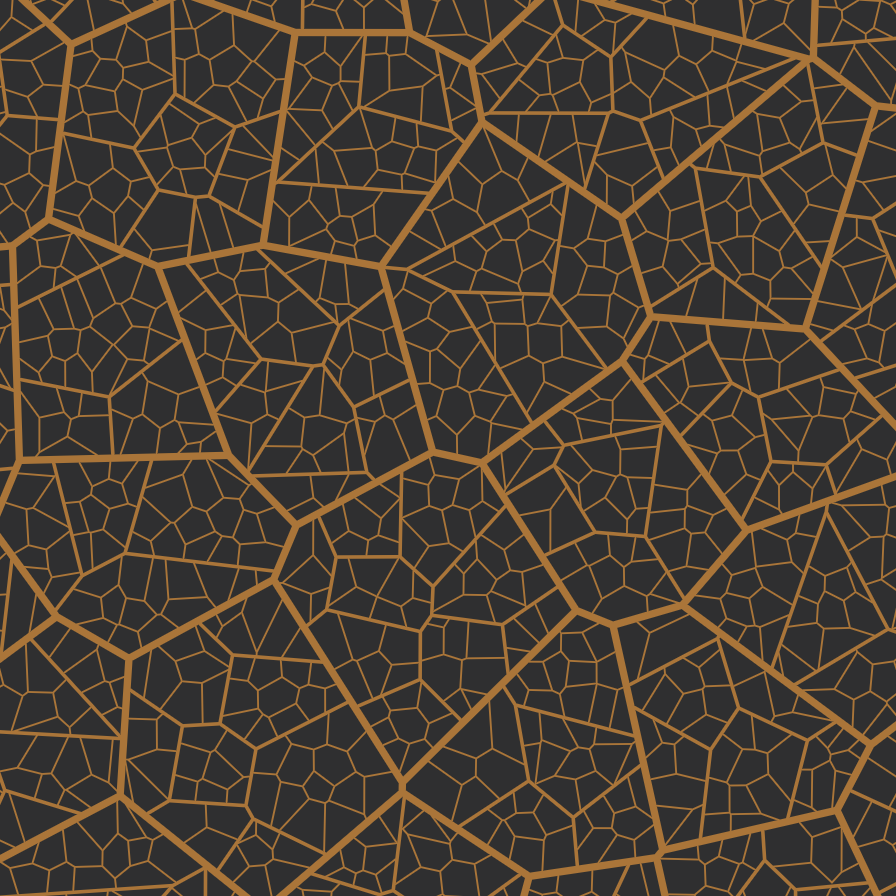
Reproduce this pattern procedurally as a Shadertoy shader.

```glsl
#define COARSE_CELLS 4.1
#define MEDIUM_CELLS 10.5
#define FINE_CELLS 30.0
#define COARSE_WIDTH 0.0082
#define MEDIUM_WIDTH 0.0040
#define FINE_WIDTH 0.0021
#define JITTER 0.78
#define GROUND_COLOR vec3(0.186, 0.186, 0.188)
#define VEIN_COLOR vec3(0.665, 0.460, 0.222)

const float FAR = 1e3;

// Half planes (normal, offset) bounding the cell around the current point
vec3 walls[72];
int wallCount = 0;

vec2 hash22(vec2 p) {
    vec2 q = vec2(dot(p, vec2(127.1, 311.7)), dot(p, vec2(269.5, 183.3)));
    return fract(sin(q) * 43758.5453);
}

// Jittered seed of a grid cell, with alternate rows staggered
vec2 seedPoint(vec2 cell, float cells) {
    float stagger = 0.5 * mod(cell.y, 2.0) - 0.25;
    vec2 jitter = JITTER * (hash22(cell + 3.7 * cells) - 0.5);
    return (cell + 0.5 + vec2(stagger, 0.0) + jitter) / cells;
}

vec2 windowOffset(int i) {
    return vec2(i % 5, i / 5) - 2.0;
}

bool insideWalls(vec2 p, int count) {
    for (int i = 0; i < count; i++) {
        if (dot(walls[i].xy, p) > walls[i].z) return false;
    }
    return true;
}

// Splits the enclosing cell by the seeds inside it; returns edge distance
float subdivide(vec2 p, float cells) {
    int parentWalls = wallCount;
    vec2 base = floor(p * cells);
    vec2 homeCell = base;
    vec2 homeSeed = p;
    float nearest = FAR;

    // Nearest seed that shares the parent cell
    for (int i = 0; i < 25; i++) {
        vec2 cell = base + windowOffset(i);
        vec2 seed = seedPoint(cell, cells);
        float d = distance(seed, p);
        if (d < nearest && insideWalls(seed, parentWalls)) {
            nearest = d;
            homeCell = cell;
            homeSeed = seed;
        }
    }
    if (nearest == FAR) return FAR;

    // Bisectors toward sibling seeds become new walls
    float edge = FAR;
    for (int i = 0; i < 25; i++) {
        if (i == 12) continue;
        vec2 seed = seedPoint(homeCell + windowOffset(i), cells);
        if (distance(seed, homeSeed) * cells > 2.6) continue;
        if (!insideWalls(seed, parentWalls)) continue;
        vec2 normal = normalize(seed - homeSeed);
        float offset = dot(normal, 0.5 * (seed + homeSeed));
        walls[wallCount++] = vec3(normal, offset);
        edge = min(edge, offset - dot(normal, p));
    }
    return abs(edge);
}

// Antialiased coverage of a line at distance d
float lineMask(float d, float width) {
    return clamp(0.5 + (0.5 * width - d) * iResolution.y, 0.0, 1.0);
}

void mainImage(out vec4 fragColor, in vec2 fragCoord) {
    vec2 p = fragCoord / iResolution.y;

    // Each level divides the cells of the one before
    float vein = lineMask(subdivide(p, COARSE_CELLS), COARSE_WIDTH);
    vein = max(vein, lineMask(subdivide(p, MEDIUM_CELLS), MEDIUM_WIDTH));
    vein = max(vein, lineMask(subdivide(p, FINE_CELLS), FINE_WIDTH));

    fragColor = vec4(mix(GROUND_COLOR, VEIN_COLOR, vein), 1.0);
}
```
